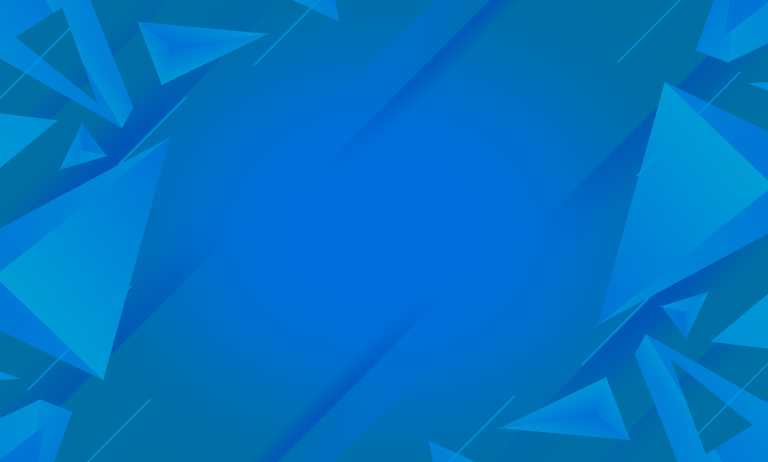
This background is drawn by a WebGL 1 fragment shader. Its source:

```glsl
precision highp float;
// Blue backdrop with faceted triangles, diagonal shadows and thin strokes, in half-turn symmetry.
uniform vec2 u_resolution;

#define CANVAS vec2(7.68, 4.60)
#define GLOW_COLOR vec3(0.0, 0.435, 0.865)
#define RIM_COLOR vec3(0.0, 0.435, 0.645)
#define SHADOW_COLOR vec3(0.0, 0.32, 0.72)
#define FACET_DEEP vec3(0.0, 0.44, 0.84)
#define FACET_LIGHT vec3(0.0, 0.62, 0.84)
#define STROKE_COLOR vec3(0.0, 0.59, 0.88)
#define STROKE_WIDTH 0.016
#define GLOW_INNER 0.9
#define GLOW_OUTER 3.5

float pixel;

float cross2(vec2 a, vec2 b) {
  return a.x * b.y - a.y * b.x;
}

// Barycentric weights, one per corner
vec3 weights(vec2 p, vec2 a, vec2 b, vec2 c) {
  vec3 parts = vec3(cross2(b - p, c - p), cross2(c - p, a - p), cross2(a - p, b - p));
  return parts / cross2(b - a, c - a);
}

// Triangle coverage: weights times heights are distances to the edges
float coverage(vec3 w, vec2 a, vec2 b, vec2 c) {
  vec3 heights = abs(cross2(b - a, c - a)) / vec3(length(c - b), length(a - c), length(b - a));
  vec3 d = w * heights;
  return clamp(min(d.x, min(d.y, d.z)) / pixel + 0.8, 0.0, 1.0);
}

// Triangle shaded by one tone per corner, 0 deep to 1 light
void facet(inout vec3 color, vec2 p, vec2 a, vec2 b, vec2 c, vec3 tones) {
  vec3 w = weights(p, a, b, c);
  float tone = clamp(dot(w, tones), 0.0, 1.0);
  color = mix(color, mix(FACET_DEEP, FACET_LIGHT, tone), coverage(w, a, b, c));
}

// Shadow with one sharp edge, fading over a signed width
float shadow(float across, float edge, float width) {
  float x = (across - edge) / width;
  float sharp = smoothstep(-pixel, pixel, x * abs(width));
  return sharp * (1.0 - smoothstep(0.0, 1.0, x));
}

// Diagonal stroke rising to the right from its lower end
void stroke(inout vec3 color, vec2 p, vec2 start, float run) {
  vec2 d = p - start;
  float along = clamp((d.x - d.y) * 0.5, 0.0, run);
  float dist = length(d - vec2(along, -along));
  float mask = 1.0 - smoothstep(-0.5, 0.5, (dist - STROKE_WIDTH * 0.5) / pixel);
  color = mix(color, STROKE_COLOR, 0.85 * mask);
}

vec3 backdrop(vec2 q) {
  float radius = length(q * vec2(1.0, 1.3));
  vec3 color = mix(GLOW_COLOR, RIM_COLOR, smoothstep(GLOW_INNER, GLOW_OUTER, radius));
  float across = q.x + q.y;
  float along = q.x - q.y;
  float rising = smoothstep(-0.5, 2.6, along);
  float falling = 1.0 - smoothstep(-3.6, -1.2, along);
  float corner = 1.0 - smoothstep(-2.2, 1.8, along);
  color = mix(color, SHADOW_COLOR, 0.80 * rising * shadow(across, -1.24, 0.38));
  color = mix(color, GLOW_COLOR, 0.45 * rising * shadow(across, -1.79, 0.85));
  color = mix(color, SHADOW_COLOR, 0.65 * falling * shadow(across, -1.49, -0.80));
  color = mix(color, SHADOW_COLOR, 0.90 * corner * shadow(across, -3.34, -0.75));
  color = mix(color, SHADOW_COLOR, 0.45 * corner * shadow(across, -4.44, -0.40));
  return color;
}

void main() {
  pixel = CANVAS.y / u_resolution.y;
  vec2 q = (gl_FragCoord.xy / u_resolution - 0.5) * CANVAS;
  q.y = -q.y;
  // Half-turn fold: the upper-left half serves both sides
  q *= q.x + q.y > 0.0 ? -1.0 : 1.0;
  vec2 p = q + 0.5 * CANVAS;
  vec3 back = backdrop(q);
  vec3 color = back;

  // Large pyramid
  vec2 tip = vec2(1.70, 1.37), foot = vec2(1.03, 3.78);
  vec2 far = vec2(-1.0, 2.81), peak = vec2(-0.05, 2.75);
  facet(color, p, tip, peak, far, vec3(0.65, 0.20, 0.0));
  facet(color, p, peak, foot, far, vec3(0.10, 0.35, 0.0));
  facet(color, p, tip, peak, foot, vec3(0.05, 1.0, 0.90));

  // Open triangular frame
  vec2 bevel = vec2(1.33, 1.07), corner = vec2(1.22, 1.27), top = vec2(0.40, -0.10);
  facet(color, p, corner, vec2(-1.4, -0.21), vec2(0.5, -0.6), vec3(0.25, 0.9, 0.0));
  facet(color, p, top, vec2(0.86, -0.10), bevel, vec3(0.65, 0.35, 0.30));
  facet(color, p, top, bevel, corner, vec3(0.65, 0.30, 0.75));
  vec2 h0 = vec2(0.62, 0.08), h1 = vec2(0.97, 1.02), h2 = vec2(0.16, 0.37);
  color = mix(color, back, coverage(weights(p, h0, h1, h2), h0, h1, h2));

  // Dart
  vec2 d0 = vec2(1.38, 0.22), d1 = vec2(2.67, 0.34), d2 = vec2(1.62, 0.84), dm = vec2(1.70, 0.47);
  facet(color, p, d0, d1, dm, vec3(0.25, 0.85, 0.0));
  facet(color, p, d0, d2, dm, vec3(0.45, 0.80, 0.25));
  facet(color, p, d1, d2, dm, vec3(0.50, 0.85, 0.0));

  // Small pyramid
  vec2 s0 = vec2(0.82, 1.23), s1 = vec2(1.06, 1.55), s2 = vec2(0.60, 1.69), sm = vec2(0.83, 1.50);
  facet(color, p, s0, s1, sm, vec3(0.15, 0.30, 0.0));
  facet(color, p, s0, s2, sm, vec3(0.30, 0.80, 0.25));
  facet(color, p, s1, s2, sm, vec3(0.75, 0.40, 0.50));

  // Pieces cut by the border
  facet(color, p, vec2(0.57, 1.20), vec2(-0.5, 1.07), vec2(-0.3, 1.92), vec3(0.65, 0.8, 0.95));
  facet(color, p, vec2(2.5, -0.2), vec2(3.39, 0.21), vec2(3.27, -0.4), vec3(0.9, 0.35, 0.1));
  facet(color, p, vec2(0.40, 3.98), vec2(-0.6, 4.455), vec2(0.25, 5.4), vec3(0.75, 0.3, 0.6));
  facet(color, p, vec2(0.40, 3.98), vec2(0.72, 4.10), vec2(0.25, 5.4), vec3(0.65, 0.35, 0.0));
  facet(color, p, vec2(0.43, 4.25), vec2(-0.05, 4.62), vec2(0.35, 4.8), vec3(0.15, 0.1, 0.0));
  facet(color, p, vec2(-0.2, 3.63), vec2(0.19, 3.77), vec2(-0.2, 3.79), vec3(0.5, 0.7, 0.5));

  // Thin strokes
  stroke(color, p, vec2(2.54, 0.65), 0.70);
  stroke(color, p, vec2(1.20, 1.63), 0.66);
  stroke(color, p, vec2(0.28, 3.88), 1.03);
  stroke(color, p, vec2(0.88, 4.60), 0.62);
  stroke(color, p, vec2(0.0, 0.98), 0.70);

  gl_FragColor = vec4(color, 1.0);
}
```
